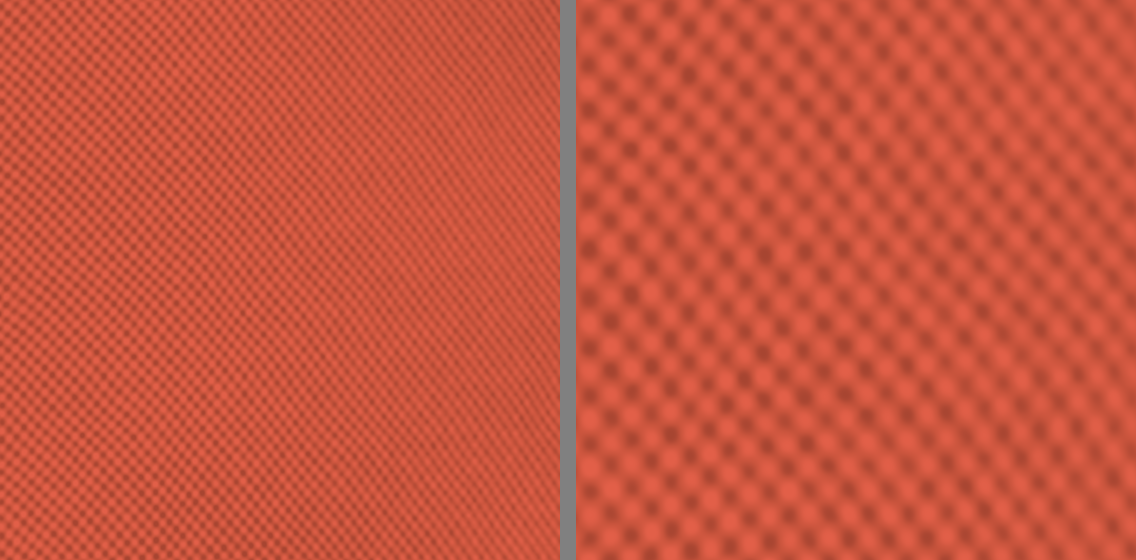
Left, the full canvas; right, a detail of the centre.
Write a WebGL 2 fragment shader that draws this texture.

```glsl
#version 300 es
precision highp float;

uniform vec2 u_resolution;
out vec4 fragColor;

// Weave: threads per canvas side, and how they bend across the cloth
const float COLUMNS = 72.0;
const float COLUMN_SQUEEZE = 14.0;
const float ROWS = 70.0;
const float ROW_TILT = 0.16;
const float ROW_CURVE = 0.08;
const float THREAD_WOBBLE = 0.28;
const float WOBBLE_SCALE = 11.0;

// Contrast of the two diagonals, and how it fades to the right
const float TWILL_DEPTH = 0.27;
const float CROSS_DEPTH = 0.21;
const float TWILL_FADE = 0.32;
const float CROSS_FADE = 0.72;

// Irregularity
const float STITCH_VARIATION = 0.16;
const float GRAIN = 0.10;
const float GRAIN_SCALE = 190.0;
const float FOLD_SHADE = 0.07;

const vec3 GAP_COLOR = vec3(0.655, 0.270, 0.192);
const vec3 YARN_COLOR = vec3(0.785, 0.328, 0.236);
const vec3 CREST_COLOR = vec3(0.885, 0.372, 0.282);
const float PI = 3.14159;

float hash(vec2 p) {
    return fract(sin(dot(p, vec2(127.1, 311.7))) * 43758.5453);
}

float noise(vec2 p) {
    vec2 cell = floor(p);
    vec2 f = fract(p);
    f = f * f * (3.0 - 2.0 * f);
    float low = mix(hash(cell), hash(cell + vec2(1.0, 0.0)), f.x);
    float high = mix(hash(cell + vec2(0.0, 1.0)), hash(cell + vec2(1.0)), f.x);
    return mix(low, high, f.y);
}

// Thread coordinates: columns tighten to the right, rows rise and level out
vec2 threadCoords(vec2 uv) {
    float column = COLUMNS * uv.x + COLUMN_SQUEEZE * uv.x * uv.x;
    float row = ROWS * (uv.y - ROW_TILT * uv.x + ROW_CURVE * uv.x * uv.x);
    vec2 wobble = vec2(noise(uv * WOBBLE_SCALE), noise(uv * WOBBLE_SCALE + 37.0));
    return vec2(column, row) + THREAD_WOBBLE * (2.0 * wobble - 1.0);
}

// Checkered stitches as two crossing diagonal waves
float weave(vec2 thread, float fade) {
    float twill = cos(PI * (thread.x + thread.y));
    float cross = cos(PI * (thread.x - thread.y));
    return TWILL_DEPTH * (1.0 - TWILL_FADE * fade) * twill
         + CROSS_DEPTH * (1.0 - CROSS_FADE * fade) * cross;
}

void main() {
    vec2 uv = gl_FragCoord.xy / u_resolution;
    vec2 thread = threadCoords(uv);
    float fade = smoothstep(0.2, 1.0, uv.x + 0.15 * (uv.y - 0.5));

    // Stitch relief with uneven yarn and fine fibre grain
    float height = 0.5 + weave(thread, fade);
    height += STITCH_VARIATION * (noise(thread) - 0.5);
    height += GRAIN * (noise(uv * GRAIN_SCALE) - 0.5);

    // Broad soft shading over the cloth
    height += FOLD_SHADE * (2.0 * noise(uv * 3.0 + 5.0) - 1.0);
    height = clamp(height, 0.0, 1.0);

    vec3 color = mix(GAP_COLOR, YARN_COLOR, smoothstep(0.0, 0.55, height));
    color = mix(color, CREST_COLOR, smoothstep(0.4, 1.0, height));
    fragColor = vec4(color, 1.0);
}
```
